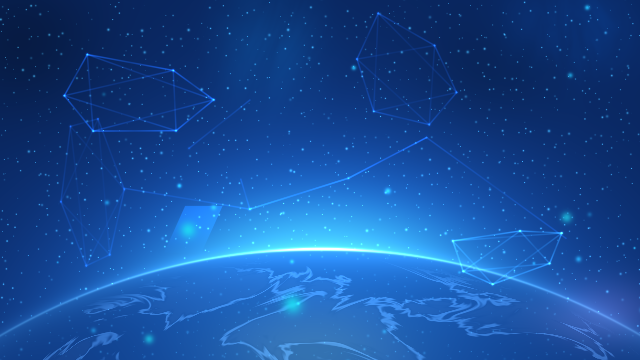
Reproduce this background procedurally as a Shadertoy shader.

```glsl
#define PLANET_CENTER vec2(0.891, -1.460)
#define PLANET_RADIUS 1.768
#define NIGHT vec3(0.035, 0.145, 0.365)
#define DEEP_BLUE vec3(0.085, 0.31, 0.69)
#define AZURE vec3(0.14, 0.50, 0.93)
#define CYAN vec3(0.27, 0.80, 1.0)
#define OCEAN vec3(0.05, 0.20, 0.47)
#define LINK_BLUE vec3(0.10, 0.36, 0.85)
#define LINK_WIDTH 0.0012
#define STAR_DENSITY 0.42
#define COAST_STRENGTH 0.24

vec2 hash2(vec2 cell) {
    vec2 k = vec2(dot(cell, vec2(127.1, 311.7)), dot(cell, vec2(269.5, 183.3)));
    return fract(sin(k) * 43758.5);
}

// Soft elliptical spot
float spot(vec2 p, vec2 center, vec2 size) {
    vec2 q = (p - center) / size;
    return exp(-dot(q, q));
}

// Layered, warped sines
float waves(vec2 q) {
    float sum = 0.0, amp = 0.5;
    for (int i = 0; i < 5; i++) {
        q += 0.55 * sin(q.yx * 1.3 + float(i) * 1.7);
        sum += amp * sin(q.x) * cos(q.y);
        q = mat2(1.6, 1.2, -1.2, 1.6) * q + 2.3;
        amp *= 0.55;
    }
    return sum;
}

// Cellular dots, one per cell
float dots(vec2 p, float scale, float radius, float density) {
    vec2 cell = floor(p * scale);
    vec2 rnd = hash2(cell), pick = hash2(cell + 71.3);
    float d = length(fract(p * scale) - 0.2 - 0.6 * rnd) / scale;
    float size = radius * (0.5 + pick.y);
    return step(pick.x, density) * (0.25 + 0.75 * rnd.y) * exp(-d * d / (size * size));
}

// Thin segment with a bright joint at its start
float link(vec2 p, vec2 a, vec2 b) {
    vec2 pa = p - a, ba = b - a;
    float t = clamp(dot(pa, ba) / dot(ba, ba), 0.0, 1.0);
    float d = length(pa - ba * t);
    float line = 1.0 - smoothstep(0.0, LINK_WIDTH + 1.0 / iResolution.y, d);
    return line * (0.45 + 0.55 * abs(2.0 * t - 1.0)) + 0.8 * exp(-dot(pa, pa) * 70000.0);
}

vec2 ringNode(float i, vec2 center, vec2 size, float phase) {
    float a = phase - i * 1.047 + 0.25 * sin(i * 2.1 + phase);
    return center + size * (0.95 + 0.2 * sin(i * 2.6 + phase)) * vec2(cos(a), sin(a));
}

// Ring of nodes joined to their next two neighbours
float cluster(vec2 p, vec2 center, vec2 size, float phase) {
    float sum = 0.0;
    for (int n = 0; n < 6; n++) {
        float i = float(n);
        vec2 a = ringNode(i, center, size, phase);
        sum += link(p, a, ringNode(mod(i + 1.0, 6.0), center, size, phase));
        sum += 0.5 * link(p, a, ringNode(mod(i + 2.0, 6.0), center, size, phase));
    }
    return sum;
}

vec3 skyColor(vec2 p, float dx, float h) {
    float x2 = dx * dx, h2 = h * h;
    vec3 col = mix(NIGHT, DEEP_BLUE, exp(-1.2 * x2 - 6.0 * h2));
    col = mix(col, AZURE, exp(-3.5 * x2 - 22.0 * h2));
    col = mix(col, CYAN, 0.9 * exp(-7.0 * x2 - 75.0 * h2));
    // Nebula veils
    float veil = 0.7 + 0.6 * waves(p * vec2(9.0, 3.5));
    col += vec3(0.01, 0.13, 0.18) * veil * spot(p, vec2(0.76, 0.88), vec2(0.13, 0.17));
    col += vec3(0.01, 0.11, 0.22) * veil * spot(p, vec2(1.60, 0.92), vec2(0.16, 0.13));
    col *= 1.0 - 0.28 * spot(p, vec2(0.06, 0.88), vec2(0.22, 0.2));
    return col * (1.0 - 0.15 * spot(p, vec2(1.36, 0.8), vec2(0.2, 0.15)));
}

vec3 planetColor(vec2 p, float dx, float depth) {
    vec3 col = mix(OCEAN, vec3(0.12, 0.45, 0.86), exp(-3.0 * dx * dx - 1.7 * depth));
    col = mix(col, vec3(0.26, 0.50, 0.69), 0.65 * spot(p, vec2(0.87, 0.02), vec2(0.25, 0.13)));
    // Coastlines, compressed towards the rim
    float land = waves(vec2(dx * 7.0 + 1.0, sqrt(depth) * 13.0)) - 0.08;
    float coast = 1.0 - smoothstep(0.01, 0.09, abs(land));
    float shown = smoothstep(0.02, 0.07, depth);
    col += shown * vec3(0.55, 0.75, 0.9) * COAST_STRENGTH * coast;
    return col + shown * 0.025 * smoothstep(0.0, 0.2, land);
}

void mainImage(out vec4 fragColor, in vec2 fragCoord) {
    vec2 p = fragCoord / iResolution.y;
    p.x *= 1.7778 * iResolution.y / iResolution.x;
    float dx = p.x - PLANET_CENTER.x;
    float h = length(p - PLANET_CENTER) - PLANET_RADIUS;
    float above = smoothstep(-0.003, 0.003, h);
    vec3 col = mix(planetColor(p, dx, max(-h, 0.0)), skyColor(p, dx, max(h, 0.0)), above);

    // Slanted light panel
    vec2 q = p - vec2(0.537, 0.363);
    q.x -= 0.45 * q.y;
    vec2 inside = 1.0 - smoothstep(vec2(0.050, 0.063), vec2(0.054, 0.067), abs(q));
    col += vec3(0.02, 0.11, 0.22) * inside.x * inside.y * smoothstep(-0.08, 0.06, q.y);

    // Atmosphere rim and sunrise flare
    float falloff = mix(24.0, 55.0, above);
    float sun = exp(-4.0 * dx * dx);
    col += vec3(0.12, 0.25, 0.30) * exp(-abs(h) * falloff) * (0.4 + 0.6 * sun);
    col += vec3(0.22, 0.32, 0.30) * exp(-h * h * 90000.0) * (0.35 + 0.9 * sun);
    col += vec3(0.8, 0.7, 0.5) * exp(-h * h * 60000.0 - dx * dx * 70.0);
    col += vec3(0.16, 0.10, 0.14) * spot(p, vec2(1.68, 0.13), vec2(0.16, 0.09));

    // Node networks and the strand joining them
    float net = 0.75 * cluster(p, vec2(0.382, 0.729), vec2(0.19, 0.14), 2.06);
    net += 0.4 * cluster(p, vec2(1.13, 0.79), vec2(0.13, 0.18), 1.9);
    net += 0.25 * cluster(p, vec2(0.255, 0.456), vec2(0.11, 0.19), 1.2);
    vec2 low = vec2(0.694, 0.419), mid = vec2(0.968, 0.505), high = vec2(1.185, 0.618);
    net += 0.8 * (link(p, low, mid) + link(p, mid, high));
    net += 0.3 * (link(p, low, vec2(0.345, 0.477)) + link(p, low, vec2(0.669, 0.502)));
    net += 0.3 * (link(p, high, vec2(1.572, 0.338)) + link(p, vec2(0.525, 0.588), vec2(0.694, 0.722)));
    col += LINK_BLUE * net * 0.75;
    col += vec3(0.15, 0.45, 0.6) * 0.6 * cluster(p, vec2(1.412, 0.295), vec2(0.16, 0.085), 2.6);

    // Stars and floating motes
    float stars = 0.0;
    for (int i = 0; i < 3; i++) {
        float layer = float(i);
        stars += dots(p + layer * 3.7, 34.0 - 8.0 * layer, 0.0016 + 0.0005 * layer, STAR_DENSITY);
    }
    col += vec3(0.2, 0.5, 0.55) * stars * mix(0.35, 1.0, above);
    col += vec3(0.1, 0.6, 0.6) * dots(p + 5.3, 6.0, 0.0055, 0.3);
    float motes = spot(p, vec2(0.523, 0.361), vec2(0.021)) + spot(p, vec2(0.813, 0.155), vec2(0.025));
    motes += 0.75 * (spot(p, vec2(1.574, 0.396), vec2(0.014)) + spot(p, vec2(0.414, 0.058), vec2(0.012)));
    col = mix(col, vec3(0.12, 0.85, 0.95), 0.9 * min(motes, 1.0));

    fragColor = vec4(clamp(col, 0.0, 1.0), 1.0);
}
```
